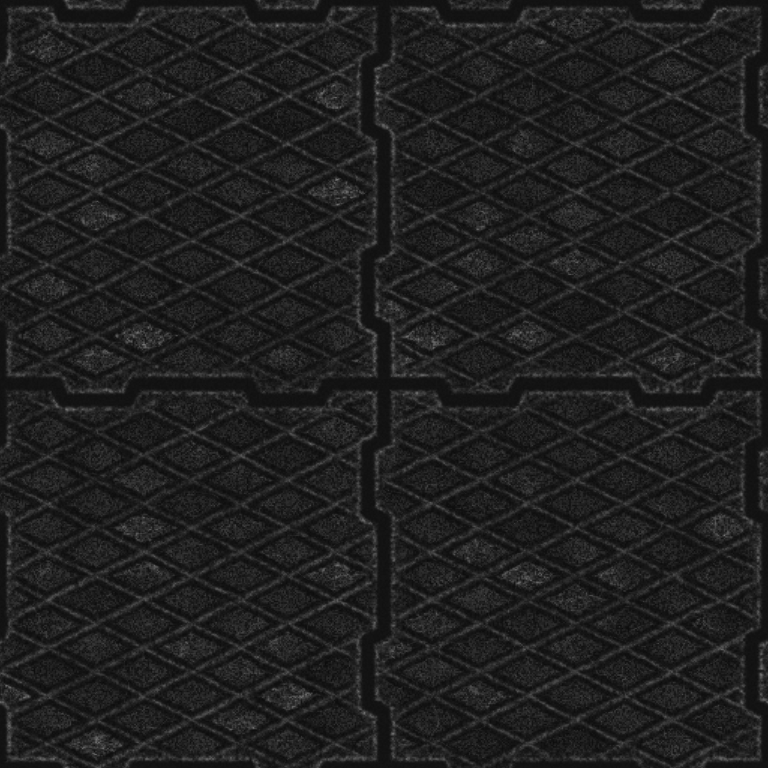
Write a Shadertoy shader that draws this texture.

```glsl
#define TILES 2.0
#define DIAMONDS vec2(8.0, 16.0)
#define SEAM_HALF 0.0078
#define TAB_DEPTH 0.021
#define TAB_HALF 0.047
#define RIDGE_HALF 0.0031
#define SEAM_TONE 0.074
#define RECESS_TONE 0.074
#define PLATE_TONE 0.132
#define RIDGE_LIGHT 0.165
#define RIM_LIGHT 0.19
#define WEAR 0.17

float hash(vec2 p) {
    vec3 q = fract(p.xyx * 0.1031);
    q += dot(q, q.yzx + 33.33);
    return fract((q.x + q.y) * q.z);
}

// Value noise that wraps after a whole number of cells
float noise(vec2 uv, vec2 cells) {
    vec2 p = uv * cells, i = floor(p), f = fract(p);
    f = f * f * (3.0 - 2.0 * f);
    vec2 a = mod(i, cells), b = mod(i + 1.0, cells);
    return mix(mix(hash(a), hash(vec2(b.x, a.y)), f.x),
               mix(hash(vec2(a.x, b.y)), hash(b), f.x), f.y);
}

float segment(vec2 p, vec2 a, vec2 b) {
    vec2 d = b - a;
    return length(p - a - d * clamp(dot(p - a, d) / dot(d, d), 0.0, 1.0));
}

// Distance to an interlocking seam; x runs along it, y across it
float seamDistance(vec2 p) {
    float pitch = 0.5 / TILES;
    float along = abs(mod(p.x, pitch) - 0.5 * pitch);
    float across = mod(p.y + pitch, 2.0 * pitch) - pitch;
    vec2 q = vec2(along, across);
    vec2 tabCorner = vec2(TAB_HALF - 0.005, -TAB_DEPTH);
    vec2 edgeCorner = vec2(TAB_HALF + 0.005, 0.0);
    float d = segment(q, vec2(-0.1, -TAB_DEPTH), tabCorner);
    d = min(d, segment(q, tabCorner, edgeCorner));
    return min(d, segment(q, edgeCorner, vec2(pitch, 0.0)));
}

// Soft bright line around distance zero
float glow(float d, float halfWidth) {
    return exp(-d * d / (halfWidth * halfWidth));
}

void mainImage(out vec4 fragColor, in vec2 fragCoord) {
    vec2 uv = fragCoord / iResolution.xy;

    // Surface noise: grain, blotches and thin curved scratches
    float grain = noise(uv, vec2(512.0));
    float grit = noise(uv, vec2(230.0, 270.0));
    float blotch = noise(uv, vec2(22.0));
    float patches = noise(uv, vec2(9.0));
    vec2 bend = vec2(noise(uv, vec2(40.0)), noise(uv, vec2(44.0))) - 0.5;
    float scratch = glow(noise(uv + 0.012 * bend, vec2(34.0, 46.0)) - 0.5, 0.025);
    float streak = glow(noise(uv + 0.01 * bend, vec2(70.0, 130.0)) - 0.55, 0.13);

    // Diamond lattice: two families of slightly uneven diagonals
    vec2 s = (uv + 0.002 * bend) * DIAMONDS;
    vec2 diag = vec2(s.x + s.y, s.x - s.y);
    vec2 toLine = abs(fract(diag + 0.5) - 0.5) / length(DIAMONDS);
    float edge = min(toLine.x, toLine.y);
    vec2 cell = floor(diag);
    vec2 id = mod(vec2(cell.x + cell.y, cell.x - cell.y), 2.0 * DIAMONDS);
    float cellRandom = hash(id + 7.0);

    // Fade the lattice out toward the tile borders
    float seam = min(seamDistance(uv), seamDistance(uv.yx));
    float inner = smoothstep(0.012, 0.030, seam);
    float plate = smoothstep(0.0075, 0.0125, edge + 0.002 * (grit - 0.5)) * inner;

    // Plates with uneven brightness; some cells are scuffed
    float plateTone = PLATE_TONE * (0.86 + 0.24 * cellRandom + 0.35 * (blotch - 0.5));
    float tone = mix(RECESS_TONE, plateTone, plate);
    tone += 0.022 * (1.0 - inner) * blotch;
    float scuffed = smoothstep(0.62, 0.95, cellRandom) * smoothstep(0.2, 0.7, blotch);
    tone += WEAR * scuffed * streak * grit * plate;
    tone += 0.05 * scratch * grain * inner;

    // Worn ridges: rising ones softer, falling ones crisper
    float rising = glow(toLine.y, RIDGE_HALF * 1.2);
    float falling = glow(toLine.x, RIDGE_HALF * 0.85);
    float ridgeWear = (0.4 + 0.7 * grit) * (0.5 + 0.65 * patches);
    float ridgeFade = mix(0.45, 1.0, inner) * smoothstep(0.010, 0.018, seam);
    tone += RIDGE_LIGHT * max(rising, falling) * ridgeWear * ridgeFade;
    tone += 0.03 * rising * falling * ridgeFade;

    // Rubbed rim beside the seam, with a dusty halo
    float rimWear = (0.25 + 0.85 * grit) * (0.4 + 0.8 * blotch);
    tone += RIM_LIGHT * glow(seam - SEAM_HALF - 0.0042, 0.0030) * rimWear;
    tone += 0.055 * glow(seam - SEAM_HALF - 0.008, 0.009) * grit;

    // Grain over the tile, then the dark seam
    float grainDepth = mix(0.55, 0.95, plate);
    tone *= 1.0 + grainDepth * (grain - 0.5) + 0.25 * (grit - 0.5);
    float seamTone = SEAM_TONE * (0.85 + 0.25 * grain);
    tone = mix(seamTone, tone, smoothstep(SEAM_HALF - 0.003, SEAM_HALF + 0.002, seam));

    fragColor = vec4(vec3(tone), 1.0);
}
```
